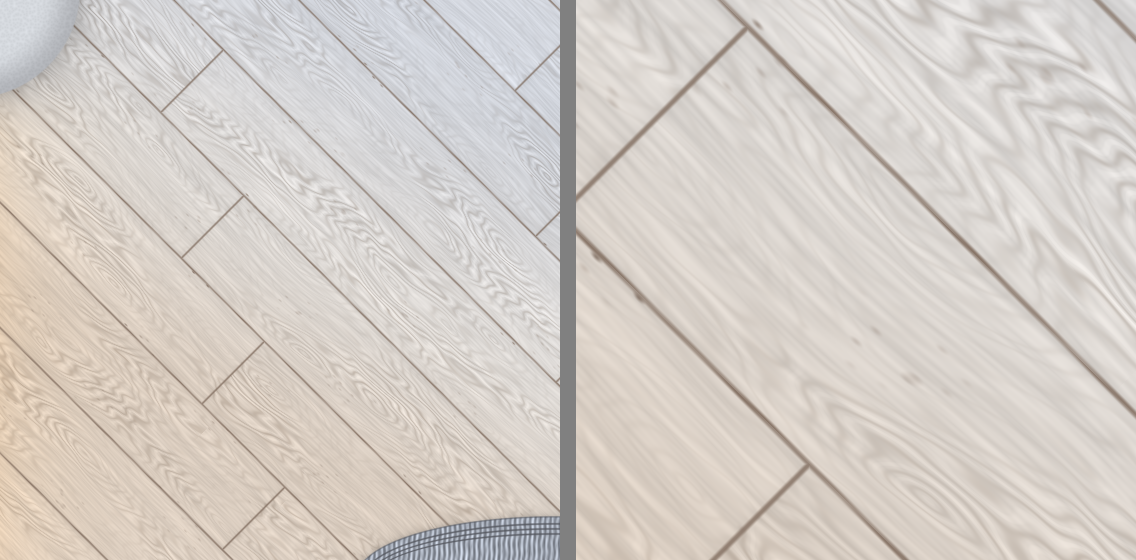
Left, the full canvas; right, a detail of the centre.
This texture is drawn by a WebGL 1 fragment shader. Its source:

```glsl
precision highp float;
uniform vec2 u_resolution;

#define ROW_PITCH 0.2237
#define ROW_START (-0.310)
#define PLANK_LENGTH 1.4843
#define ROW_SHIFT 0.2969
#define FIRST_JOINT 0.488
#define SEAM_WIDTH 0.0015
#define RING_DENSITY 94.0
#define COOL_WOOD vec3(0.80, 0.815, 0.845)
#define PALE_WOOD vec3(0.845, 0.83, 0.815)
#define WARM_WOOD vec3(0.84, 0.79, 0.74)
#define SEAM_COLOR vec3(0.53, 0.46, 0.41)
#define RUG_DARK vec3(0.33, 0.34, 0.37)

vec2 hash2(vec2 p) {
  vec3 h = fract(p.xyx * vec3(0.1031, 0.1030, 0.0973));
  h += dot(h, h.yzx + 33.33);
  return fract((h.xx + h.yz) * h.zy);
}

// Cellular noise with a smooth minimum of the distances
float cellField(vec2 p) {
  vec2 cell = floor(p);
  float sum = 0.0;
  for (int y = -1; y <= 1; y++) {
    for (int x = -1; x <= 1; x++) {
      vec2 c = cell + vec2(float(x), float(y));
      sum += exp(-8.0 * length(c + hash2(c) - p));
    }
  }
  return -log(sum) / 8.0;
}

float stroke(float dist, float halfWidth, float soft) {
  return 1.0 - smoothstep(halfWidth - soft, halfWidth + soft, dist);
}

// Daylight: cool at the upper right, warm at the lower left
vec3 woodTone(vec2 q) {
  float w = q.y - 0.55 * q.x;
  vec3 tone = mix(COOL_WOOD, PALE_WOOD, smoothstep(-0.4, 0.2, w));
  tone = mix(tone, WARM_WOOD, smoothstep(0.1, 0.55, w));
  float glow = exp(-9.0 * q.x) * smoothstep(0.1, 0.25, q.y);
  return tone + glow * vec3(0.03, -0.005, -0.05);
}

vec3 planks(vec2 q, float soft) {
  float along = q.x + q.y;
  float across = q.y - q.x;
  float rowPos = (across - ROW_START) / ROW_PITCH;
  float row = floor(rowPos);
  float lengthPos = (along - FIRST_JOINT - ROW_SHIFT * row) / PLANK_LENGTH;
  vec2 seed = hash2(vec2(row, floor(lengthPos)) + 17.0);

  // Distances to the long seams and the end joints
  float side = abs(fract(rowPos + 0.5) - 0.5) * ROW_PITCH * 0.7071;
  float end = abs(fract(lengthPos + 0.5) - 0.5) * PLANK_LENGTH * 0.7071;

  // Gently bent grain coordinates, shifted for each plank
  vec2 g = vec2(along, across) * 0.7071 + 2.0 + 5.0 * seed;
  g.y += 0.005 * sin(g.x * 9.0) + 0.002 * sin(g.x * 23.0 + 2.0);

  // Cathedral rings with ragged tips
  float field = cellField(g * vec2(3.0, 12.0));
  field += 0.018 * sin(g.y * 210.0 + 3.0 * sin(g.x * 31.0));
  field += 0.010 * sin(g.y * 390.0 + g.x * 47.0);
  float wave = 0.5 + 0.5 * sin(field * RING_DENSITY);
  float patches = 0.5 + 0.5 * sin(g.x * 8.0 + 2.0 * sin(g.y * 19.0)) * sin(g.y * 24.0 + g.x * 3.0);
  float figure = smoothstep(0.25, 0.85, patches) * smoothstep(0.0, 0.04, side);
  float rings = wave * wave * wave * (0.18 + 0.82 * figure);

  // Long streaks and fine pores
  float streak = cellField(g * vec2(2.5, 62.0)) - 0.32;
  float pores = cellField(g * vec2(10.0, 235.0)) - 0.32;
  vec3 color = woodTone(q) * (0.985 + 0.03 * seed.x);
  color *= 1.015 + 0.07 * streak + 0.11 * pores;
  color *= 1.0 - rings * vec3(0.135, 0.15, 0.165) * (0.75 + pores);
  color += 0.035 * figure * smoothstep(0.75, 1.0, 1.0 - wave);

  // Sparse dark flecks, denser along the seams
  float fleck = 1.0 - smoothstep(0.0, 0.16, cellField(g * vec2(26.0, 70.0)));
  float sparse = smoothstep(0.45, 0.9, sin(g.x * 17.0 + 4.0 * seed.y) * sin(g.x * 7.0 + g.y * 40.0));
  color = mix(color, SEAM_COLOR, fleck * sparse * (0.25 + 0.6 * stroke(side, 0.006, 0.005)));

  // Seams of uneven darkness
  float wear = 0.78 + 0.12 * sin(along * 31.0 + row) + 0.10 * sin(along * 73.0 + row * 2.0);
  float seam = max(stroke(side, SEAM_WIDTH, soft) * wear, stroke(end, SEAM_WIDTH, soft) * 0.85);
  color *= 1.0 - 0.05 * exp(-min(side, end) * 250.0);
  return mix(color, SEAM_COLOR * (0.75 + 0.3 * woodTone(q)), seam);
}

vec3 stonePot(vec2 q, float depth) {
  float speckle = cellField(q * 190.0) - 0.32;
  vec3 color = mix(vec3(0.69, 0.70, 0.72), vec3(0.83, 0.845, 0.865), smoothstep(0.0, 0.07, depth));
  return color * (1.0 + 0.07 * speckle);
}

// Ribbed weave with three dark bands beside the hem
vec3 rug(vec2 q, float depth, float soft) {
  float rib = 0.5 + 0.5 * sin(6.2832 * (112.0 * q.x + 5.0 * q.y) + 0.5 * sin(q.y * 170.0));
  float thread = cellField(q * vec2(210.0, 45.0)) - 0.32;
  vec3 color = mix(vec3(0.47, 0.49, 0.53), vec3(0.73, 0.76, 0.81), rib) * (1.0 + 0.35 * thread);
  float bands = stroke(abs(fract(depth / 0.009) - 0.5) * 0.009, 0.0015, soft);
  bands *= step(0.009, depth) * step(depth, 0.036);
  float hem = stroke(depth, 0.002, soft);
  return mix(color, RUG_DARK, max(bands * 0.85, hem * 0.7));
}

void main() {
  vec2 q = gl_FragCoord.xy / u_resolution;
  q.y = 1.0 - q.y;
  float px = 1.0 / min(u_resolution.x, u_resolution.y);
  float soft = max(px, 0.0012);

  // Signed distances to the pot and the oval rug
  float potDist = length(q - vec2(-0.052, -0.020)) - 0.195;
  vec2 radii = vec2(0.352, 0.107);
  vec2 offset = q - vec2(0.99, 1.029);
  float level = length(offset / radii);
  float rugDist = level * (level - 1.0) / max(length(offset / (radii * radii)), 0.001);

  vec3 color = planks(q, soft);
  color *= 1.0 - 0.16 * exp(-max(potDist, 0.0) * 38.0);
  color *= 1.0 - 0.14 * exp(-max(rugDist, 0.0) * 160.0);
  color = mix(color, stonePot(q, -potDist), stroke(potDist, 0.0, soft));
  color = mix(color, rug(q, -rugDist, soft), stroke(rugDist, 0.0, soft));
  gl_FragColor = vec4(color, 1.0);
}
```
